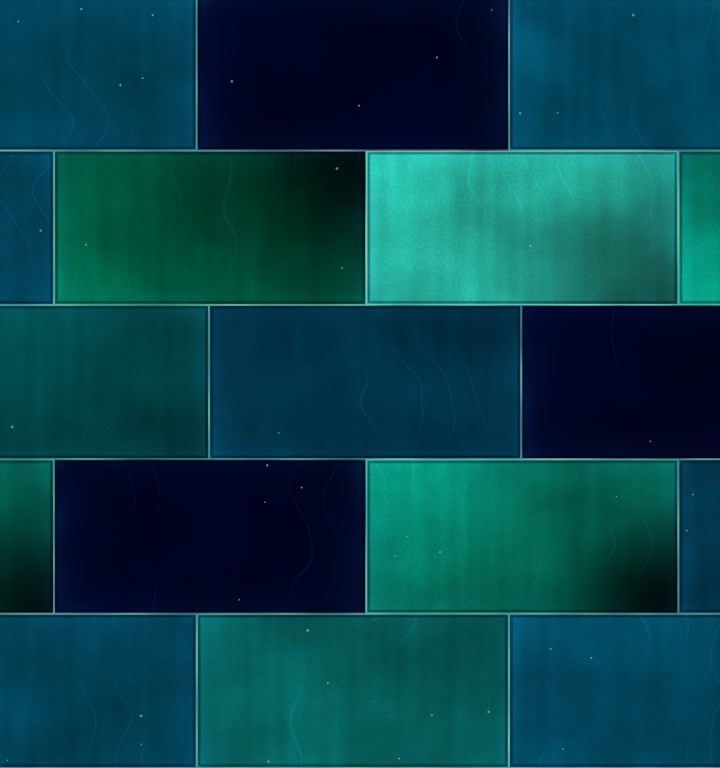
Write a Shadertoy shader that draws this texture.

```glsl
// Glazed wall tiles in running bond: navy, teal, green and turquoise with pale joints
#define TILE vec2(0.4065, 0.201)   // tile pitch, in canvas heights
#define STAGGER 0.477              // shift of every other course, in tiles
#define FIRST_JOINT 0.65           // first upright joint of even courses, in tiles
#define JOINT_WIDTH 0.0013         // half width of a joint
#define JOINT_COLOR vec3(0.42, 0.62, 0.58)
#define RIM_COLOR vec3(0.02, 0.10, 0.15)
#define MOTTLE 0.20                // cloudiness of the glaze
#define GRAIN 0.07                 // fine surface texture
#define CRAZING 0.05               // strength of hairline cracks
#define SPECK_CHANCE 0.07

// Glaze colours; the fourth value is how strongly the glaze pools in a corner
const vec4 GLAZES[8] = vec4[8](
    vec4(0.00, 0.012, 0.125, 0.10),  // navy
    vec4(0.005, 0.19, 0.27, 0.15),   // deep blue
    vec4(0.005, 0.26, 0.345, 0.15),  // blue
    vec4(0.005, 0.27, 0.28, 0.30),   // dark teal
    vec4(0.015, 0.42, 0.345, 0.95),  // green
    vec4(0.00, 0.29, 0.205, 0.95),   // bottle green
    vec4(0.14, 0.63, 0.56, 0.55),    // turquoise
    vec4(0.02, 0.36, 0.345, 0.25));  // sea

// Glaze order, four tiles per course, from the lowest course up
const int ORDER[20] = int[20](
    2, 7, 2, 2,  4, 0, 4, 1,  3, 1, 0, 0,  2, 5, 6, 4,  2, 0, 2, 2);

float hash(vec2 p) {
    vec3 q = fract(p.xyx * vec3(0.1031, 0.1030, 0.0973));
    q += dot(q, q.yzx + 33.33);
    return fract((q.x + q.y) * q.z);
}

vec2 gradientAt(vec2 cell) {
    float angle = 6.2832 * hash(cell);
    return vec2(cos(angle), sin(angle));
}

float gradientNoise(vec2 p) {
    vec2 i = floor(p), f = fract(p);
    vec2 u = f * f * f * (f * (f * 6.0 - 15.0) + 10.0);
    vec2 e = vec2(1.0, 0.0);
    return mix(
        mix(dot(gradientAt(i), f), dot(gradientAt(i + e), f - e), u.x),
        mix(dot(gradientAt(i + e.yx), f - e.yx),
            dot(gradientAt(i + 1.0), f - 1.0), u.x), u.y);
}

float fbm(vec2 p) {
    float sum = 0.0, amp = 0.6;
    for (int k = 0; k < 4; k++) {
        sum += amp * gradientNoise(p);
        p = p * 2.03 + 17.3;
        amp *= 0.5;
    }
    return sum;
}

// Fine upright cracks that wander through the glaze
float hairlines(vec2 p, float seed) {
    float x = p.x * 22.0 + 1.3 * gradientNoise(p * vec2(7.0, 11.0) + seed);
    float line = smoothstep(0.05, 0.0, abs(fract(x) - 0.5));
    float patchy = smoothstep(0.0, 0.35, gradientNoise(p * vec2(9.0, 6.0) + seed + 5.0));
    return line * patchy * step(0.35, hash(vec2(floor(x), seed)));
}

// Sparse bright pinholes, one candidate per cell
float specks(vec2 p, float px) {
    vec2 cell = floor(p * 24.0);
    vec2 center = (cell + 0.2 + 0.6 * vec2(hash(cell + 3.1), hash(cell + 8.7))) / 24.0;
    float radius = mix(0.0006, 0.0016, hash(cell + 5.5));
    float dotMask = 1.0 - smoothstep(radius - px * 0.5, radius + px, length(p - center));
    return dotMask * step(hash(cell), SPECK_CHANCE);
}

void mainImage(out vec4 fragColor, in vec2 fragCoord) {
    float px = 1.0 / iResolution.y;
    vec2 p = fragCoord * px;

    // Running bond with a slight drift between courses
    vec2 grid = p / TILE;
    float course = floor(grid.y);
    grid.x -= FIRST_JOINT - STAGGER * mod(course, 2.0) - 0.02 * cos(course * 1.5708);
    vec2 id = floor(grid), f = fract(grid);
    float seed = 40.0 * hash(id + 60.0);
    vec4 glaze = GLAZES[ORDER[int(mod(course, 5.0)) * 4 + int(mod(id.x + 1.0, 4.0))]];

    // Glaze pools dark in one right-hand corner and thins at the opposite one
    vec2 corner = vec2(1.0, mod(id.x + 1.0, 2.0));
    vec2 toPool = (f - corner) * vec2(1.5, 0.85);
    vec2 toThin = (f - 1.0 + corner) * vec2(1.2, 0.9);
    float pool = exp(-3.2 * dot(toPool, toPool));
    float thin = exp(-3.0 * dot(toThin, toThin));
    vec3 col = glaze.rgb * (1.0 - glaze.a * pool) * (1.0 + 0.35 * glaze.a * thin);

    // Cloudy depth, brushed streaks and grain
    col *= 1.0 + MOTTLE * 2.0 * fbm(p * vec2(6.0, 8.0) + seed);
    col *= 1.0 + MOTTLE * 0.5 * gradientNoise(p * vec2(60.0, 5.0) + seed);
    col *= 1.0 + GRAIN * gradientNoise(p * 260.0);

    // Thin lighter glaze toward the rims
    vec2 edge = min(f, 1.0 - f) * TILE;
    float nearest = min(edge.x, edge.y);
    float ragged = 1.0 + 0.8 * gradientNoise(p * 18.0 + seed);
    float halo = exp(-edge.x / 0.022) + 0.6 * exp(-edge.y / 0.014);
    col += RIM_COLOR * halo * ragged * 0.65;
    col += RIM_COLOR * CRAZING * 8.0 * hairlines(p, seed);
    col = mix(col, vec3(0.50, 0.68, 0.58), 0.7 * specks(p, px));

    // Dark seam beside the pale joint
    col *= 1.0 - 0.4 * exp(-pow((nearest - 0.0035) / 0.0016, 2.0));
    float joint = 1.0 - smoothstep(JOINT_WIDTH - px * 0.5, JOINT_WIDTH + px * 0.5, nearest);
    float wear = clamp(0.72 + 0.6 * gradientNoise(p * 14.0 + 9.0), 0.3, 1.0);
    col = mix(col, JOINT_COLOR + 0.3 * glaze.rgb, joint * wear);

    fragColor = vec4(clamp(col, 0.0, 1.0), 1.0);
}
```
